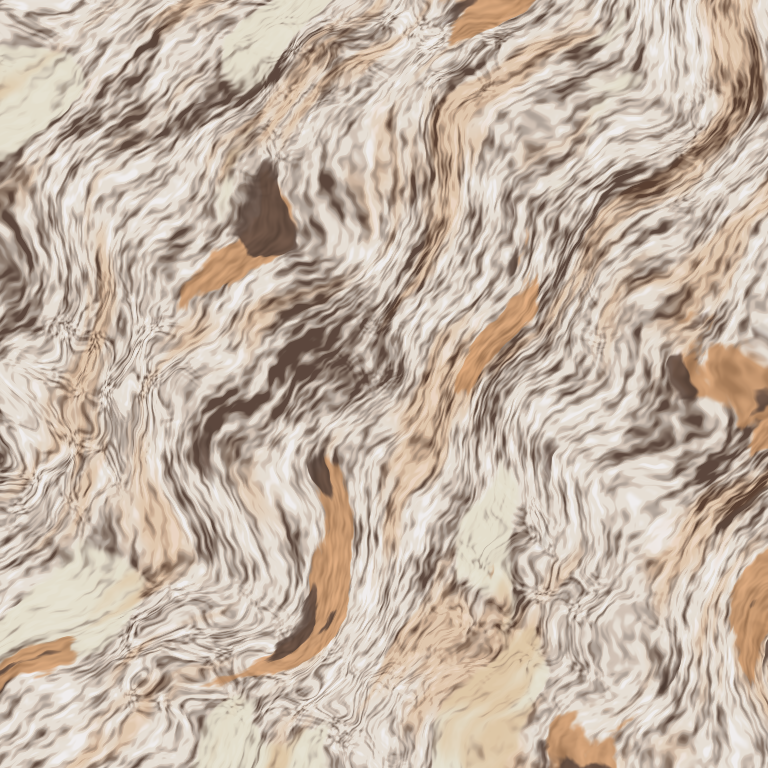
Reproduce this texture procedurally as a three.js fragment shader.

```glsl
// Veined gneiss-like marble: fine streaks follow a warped diagonal flow.
// Stretched gradient noise gives the grain, one-sided contours give dark seams,
// and thresholded noise gives calm cream pods and ochre lenses with dark shards.
varying vec2 vUv;

const float TILT = 0.54;            // lean of the flow from vertical, radians
const float BEND = 0.20;            // broad meander of the flow
const float RIPPLE = 0.055;         // smaller meander
const float CONTRAST = 1.2;         // strength of the fine grain
const float SEAM_DEPTH = 0.46;      // darkening inside seams
const vec2 SEAM_SCALE = vec2(4.6, 1.3);
const vec2 POD_SCALE = vec2(6.5, 2.8);
const vec2 LENS_SCALE = vec2(8.5, 3.8);

const vec3 UMBER = vec3(0.36, 0.28, 0.24);
const vec3 BROWN = vec3(0.56, 0.49, 0.44);
const vec3 GREY  = vec3(0.69, 0.64, 0.60);
const vec3 SAND  = vec3(0.82, 0.76, 0.71);
const vec3 PALE  = vec3(0.90, 0.87, 0.83);
const vec3 FROST = vec3(0.94, 0.93, 0.93);
const vec3 CREAM = vec3(0.89, 0.87, 0.79);
const vec3 OCHRE = vec3(0.77, 0.57, 0.40);
const vec3 TAN_TINT = vec3(0.97, 0.87, 0.77);

float hash(vec2 p) {
  vec3 q = fract(p.xyx * 0.1031);
  q += dot(q, q.yzx + 33.33);
  return fract((q.x + q.y) * q.z);
}

float corner(vec2 cell, vec2 offset) {
  float angle = 6.2832 * hash(cell);
  return dot(vec2(cos(angle), sin(angle)), offset);
}

// Gradient noise, roughly -0.7 to 0.7
float noise(vec2 p) {
  vec2 i = floor(p), f = fract(p);
  vec2 u = f * f * f * (f * (f * 6.0 - 15.0) + 10.0);
  vec2 e = vec2(1.0, 0.0);
  return mix(mix(corner(i, f), corner(i + e, f - e), u.x),
             mix(corner(i + e.yx, f - e.yx), corner(i + 1.0, f - 1.0), u.x), u.y);
}

float fbm(vec2 p) {
  float sum = 0.0, amp = 1.0;
  for (int k = 0; k < 4; k++) {
    sum += amp * noise(p);
    p = p * 2.1 + 17.3;
    amp *= 0.5;
  }
  return sum;
}

// x runs across the flow, y along it
vec2 flowSpace(vec2 p) {
  float s = sin(TILT), c = cos(TILT);
  vec2 f = vec2(c * p.x - s * p.y, s * p.x + c * p.y);
  f.x += BEND * noise(p * 2.4 + 3.7) + RIPPLE * noise(p * 6.5 + 11.0);
  f.x += 0.009 * noise(f * vec2(24.0, 15.0) + 5.0) + 0.004 * noise(p * 58.0);
  return f + 20.0;
}

// Long thin fibres, broken into curls where chaos is high
float grainAt(vec2 f, float chaos) {
  float fibres = 0.40 * noise(f * vec2(44.0, 8.0))
               + 0.62 * noise(f * vec2(92.0, 19.0) + 9.0)
               + 0.55 * noise(f * vec2(185.0, 52.0) + 31.0);
  vec2 swirl = vec2(noise(f * 19.0), noise(f * 19.0 + 40.0));
  vec2 c = f * vec2(46.0, 25.0) + 2.2 * swirl;
  float curls = 1.5 * abs(noise(c)) - 0.3 + 0.6 * noise(c * 3.1);
  return mix(fibres, curls, chaos);
}

vec3 stoneRamp(float t) {
  vec3 col = mix(UMBER, BROWN, smoothstep(-0.62, -0.34, t));
  col = mix(col, GREY, smoothstep(-0.36, -0.18, t));
  col = mix(col, SAND, smoothstep(-0.20, -0.02, t));
  col = mix(col, PALE, smoothstep(-0.02, 0.14, t));
  return mix(col, FROST, smoothstep(0.26, 0.55, t));
}

void main() {
  vec2 p = vUv;
  vec2 f = flowSpace(p);
  float rough = fbm(f * vec2(32.0, 14.0) + 60.0);
  float chaos = 0.75 * smoothstep(0.0, 0.3, noise(p * 3.6 + 21.0));
  float grain = grainAt(f, chaos);

  // Seams: crisp on one side, fading out on the other
  float contour = noise(f * SEAM_SCALE + 2.0) + 0.05 * rough;
  float seam = smoothstep(-0.02, 0.03, contour) * smoothstep(0.24, 0.03, contour);
  seam *= smoothstep(-0.22, 0.18, noise(f * vec2(5.0, 2.6) + 71.0) + 0.1 * rough);

  // Pods: quiet cream bodies with a thin dark rim
  float podField = noise(f * POD_SCALE + 43.0) + 0.045 * rough;
  float pod = smoothstep(0.25, 0.29, podField) * (1.0 - 0.7 * seam);
  float rim = smoothstep(0.19, 0.25, podField) * (1.0 - smoothstep(0.25, 0.28, podField));

  float broad = noise(p * 5.0 + 81.0);
  float tone = 0.05 + CONTRAST * grain + 0.22 * broad - SEAM_DEPTH * seam - 0.20 * rim;
  vec3 col = stoneRamp(tone);
  vec3 podColor = mix(CREAM, stoneRamp(tone + 0.1), 0.22 + 0.4 * smoothstep(0.05, 0.4, -grain));
  col = mix(col, podColor, pod);

  // Warm stain running along the fibres
  float stain = noise(f * vec2(13.0, 3.5) + 15.0) + 0.35 * noise(f * vec2(60.0, 14.0) + 8.0);
  col *= mix(vec3(1.0), TAN_TINT, 0.8 * smoothstep(0.05, 0.4, stain));

  // Ochre lenses, edged and split by umber shards
  float lensField = noise(f * LENS_SCALE + 97.0) + 0.13 * rough;
  float lens = smoothstep(0.31, 0.36, lensField);
  col = mix(col, OCHRE * (1.0 + 0.25 * grain), 0.88 * lens);
  float shard = noise(f * vec2(22.0, 7.0) + 53.0) + 0.12 * rough;
  float shardMask = smoothstep(0.20, 0.25, shard) * smoothstep(0.20, 0.30, lensField);
  col = mix(col, UMBER * (1.0 + 0.3 * grain), 0.9 * shardMask);

  gl_FragColor = vec4(col, 1.0);
}
```
